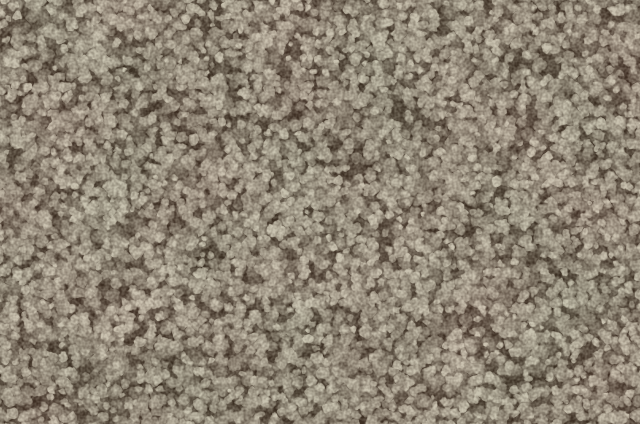
This texture is drawn by a WebGL 2 fragment shader. Its source:

```glsl
#version 300 es
precision highp float;
precision highp int;

uniform vec2 u_resolution;
out vec4 fragColor;

const int LAYERS = 7;
const vec3 DARK_BROWN = vec3(0.31, 0.26, 0.21);
const vec3 PALE_STONE = vec3(0.73, 0.70, 0.63);

// Integer hash: three random values in 0..1 per cell and seed
vec3 hash3(vec2 cell, int seed) {
    uvec3 v = uvec3(ivec3(ivec2(cell), seed)) * 1664525u + 1013904223u;
    v.x += v.y * v.z;
    v.y += v.z * v.x;
    v.z += v.x * v.y;
    v ^= v >> 16u;
    v.x += v.y * v.z;
    v.y += v.z * v.x;
    v.z += v.x * v.y;
    return vec3(v >> 8u) / 16777216.0;
}

float cornerSlope(vec2 cell, vec2 offset, int seed) {
    float angle = 6.28318 * hash3(cell, seed).x;
    return dot(vec2(cos(angle), sin(angle)), offset);
}

float gradientNoise(vec2 p, int seed) {
    vec2 cell = floor(p);
    vec2 f = p - cell;
    vec2 w = f * f * f * (f * (f * 6.0 - 15.0) + 10.0);
    vec2 e = vec2(1.0, 0.0);
    float low = mix(cornerSlope(cell, f, seed),
                    cornerSlope(cell + e.xy, f - e.xy, seed), w.x);
    float high = mix(cornerSlope(cell + e.yx, f - e.yx, seed),
                     cornerSlope(cell + e.xx, f - e.xx, seed), w.x);
    return mix(low, high, w.y);
}

vec2 warp(vec2 p, float frequency, float amount, int seed) {
    return p + amount * vec2(gradientNoise(p * frequency, seed),
                             gradientNoise(p * frequency, seed + 1));
}

// Paint one layer of clustered round flakes over the tone below
float paintFlakes(float below, vec2 p, float size, float flakeTone, float density, int seed) {
    float tone = below;
    float softness = 0.0022 / size;
    vec2 q = p / size;
    vec2 home = floor(q);
    for (int y = -1; y <= 1; y++) {
        for (int x = -1; x <= 1; x++) {
            vec2 cell = home + vec2(x, y);
            vec3 place = hash3(cell, seed);
            vec3 look = hash3(cell, seed + 50);
            vec2 center = cell + 0.1 + 0.8 * place.xy;
            float cluster = gradientNoise(center * size * 13.0, seed / 3);
            float present = step(place.z, density + 0.75 * cluster);
            float radius = mix(0.28, 0.56, look.x);
            float dist = length(q - center);
            float cover = 1.0 - smoothstep(radius - softness, radius + softness, dist);
            float rim = 0.10 * smoothstep(0.5 * radius, radius, dist);
            float shade = flakeTone + 0.26 * (look.y - 0.5) - rim;
            tone = mix(tone, shade, cover * present * mix(0.75, 0.97, look.z));
        }
    }
    return tone;
}

void main() {
    vec2 p = gl_FragCoord.xy / u_resolution.y;

    // Ragged flake outlines
    vec2 ragged = warp(warp(p, 42.0, 0.006, 201), 105.0, 0.004, 211);

    // Mottled dark ground
    float tone = 0.10 + 0.22 * gradientNoise(p * 24.0, 221)
                      + 0.20 * gradientNoise(p * 70.0, 222);

    // Flakes grow smaller and paler towards the top
    for (int i = 0; i < LAYERS; i++) {
        float height = float(i) / float(LAYERS - 1);
        float size = mix(0.034, 0.021, height);
        vec2 shifted = ragged + vec2(3.17, 1.73) * float(i + 1);
        tone = paintFlakes(tone, shifted, size, mix(0.36, 0.97, height), 0.44, 3 * i + 1);
    }

    // Broad drift and fine mineral grain
    tone += 0.10 * gradientNoise(p * 3.5, 231);
    tone += 0.28 * gradientNoise(p * 93.0, 232);
    tone += 0.34 * gradientNoise(p * 157.0, 233);
    tone = clamp(tone, -0.18, 1.14);

    vec3 color = mix(DARK_BROWN, PALE_STONE, tone);
    float warmth = gradientNoise(p * 5.0, 241);
    color += 0.018 * warmth * vec3(1.0, -0.4, 0.1);
    fragColor = vec4(color, 1.0);
}
```
